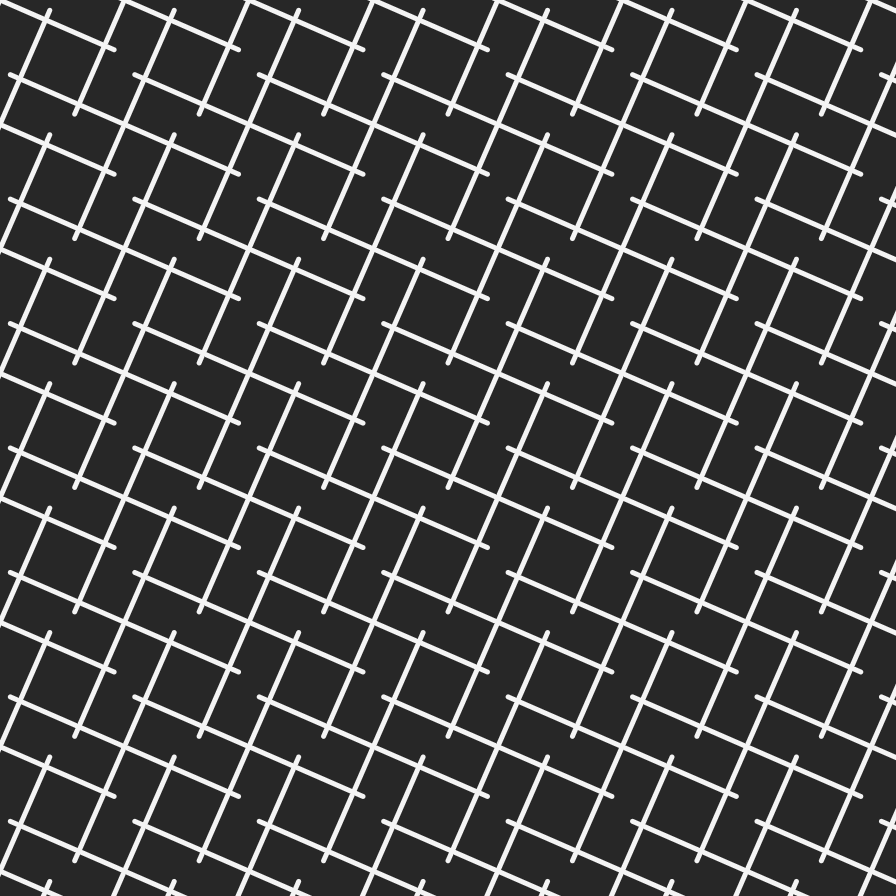
Reproduce this pattern procedurally as a three.js fragment shader.

```glsl
varying vec2 vUv;

// Distance to a round-capped line centred on the origin, reaching to +arm and -arm
float strokeDistance(vec2 p, vec2 arm) {
  float along = clamp(dot(p, arm) / dot(arm, arm), -1.0, 1.0);
  return length(p - arm * along) - 0.02;
}

// Tilted cross made of two perpendicular strokes
float crossDistance(vec2 p) {
  vec2 arm = vec2(0.917, -0.4);
  return min(strokeDistance(p, arm), strokeDistance(p, vec2(-arm.y, arm.x)));
}

void main() {
  // 7.2 square tiles each way, anchored at the top left corner
  vec2 tilePos = (vUv - vec2(0.0, 1.0)) * 7.2;
  vec2 local = fract(tilePos + 0.5) - 0.5;

  // Arms reach into the neighbouring tiles
  float dist = 1.0;
  for (int y = -1; y <= 1; y++) {
    for (int x = -1; x <= 1; x++) {
      dist = min(dist, crossDistance(local - vec2(float(x), float(y))));
    }
  }

  // Edge smoothing over one pixel
  float pixel = max(fwidth(tilePos.x), fwidth(tilePos.y));
  float ink = clamp(0.5 - dist / pixel, 0.0, 1.0);

  vec3 charcoal = vec3(0.153);
  vec3 offWhite = vec3(0.957);
  gl_FragColor = vec4(mix(charcoal, offWhite, ink), 1.0);
}
```
